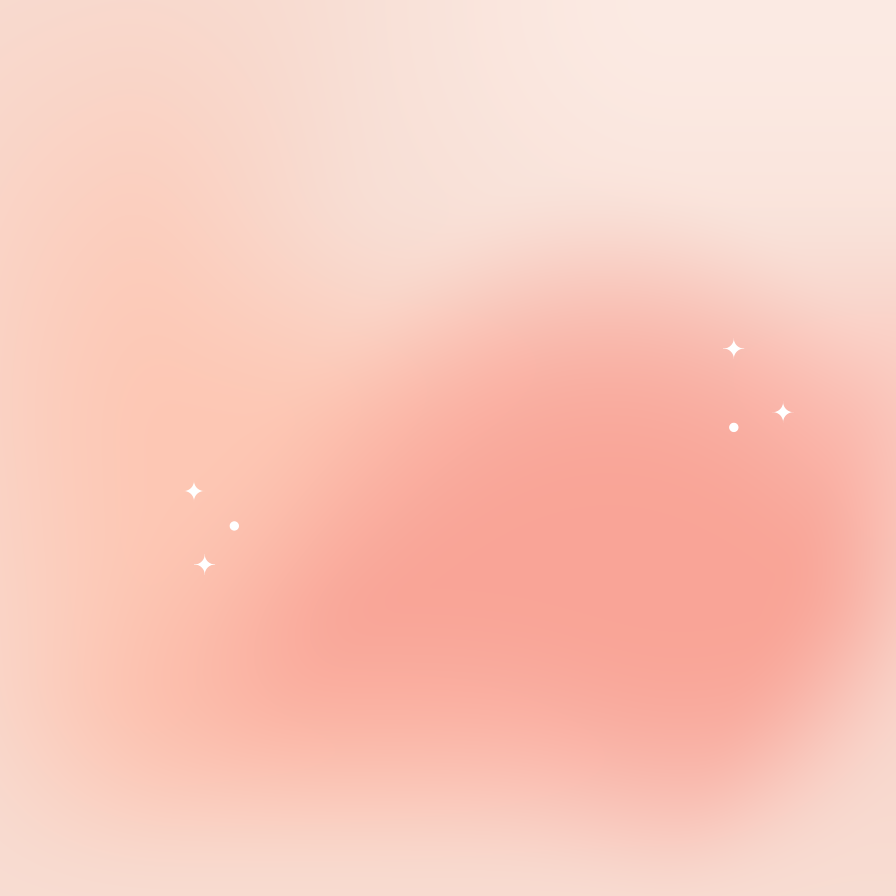
This background is drawn by a Shadertoy shader. Its source:

```glsl
const vec3 BLUSH = vec3(0.970, 0.865, 0.825);
const vec3 CREAM = vec3(0.985, 0.918, 0.890);
const vec3 PEACH = vec3(0.992, 0.780, 0.705);
const vec3 ROSE  = vec3(0.985, 0.775, 0.735);
const vec3 CORAL = vec3(0.975, 0.645, 0.592);

float bell(float x, float center, float width) {
    float t = (x - center) / width;
    return exp(-t * t);
}

// Coverage of a shape from its signed distance
float fill(float dist) {
    float pixel = 1.0 / iResolution.y;
    return 1.0 - smoothstep(-0.6 * pixel, 0.6 * pixel, dist);
}

// Four-pointed star bounded by four corner arcs
float star(vec2 q, float radius) {
    q = abs(q);
    float arcs = radius - length(q - radius);
    return fill(max(arcs, max(q.x, q.y) - radius));
}

float dot4(vec2 q, float radius) {
    return fill(length(q) - radius);
}

// Two stars and a round dot, placed relative to the upper star
float sparkles(vec2 q, vec2 secondStar, vec2 roundDot) {
    float stars = max(star(q, 0.0115), star(q - secondStar, 0.0115));
    return max(stars, dot4(q - roundDot, 0.0052));
}

void mainImage(out vec4 fragColor, in vec2 fragCoord) {
    vec2 p = fragCoord / iResolution.xy;

    // Pale ground with a cream glow at the upper right
    float cream = smoothstep(0.25, 0.75, p.x) * smoothstep(0.5, 1.0, p.y);
    vec3 color = mix(BLUSH, CREAM, cream);

    // Slanted fade along the right edge, shared by both warm layers
    float rightEdge = 0.84 + 0.4 * p.y;
    float right = 1.0 - smoothstep(rightEdge - 0.12, rightEdge + 0.12, p.x);

    // Peach veil, strongest at the left and lower middle
    float peach = smoothstep(-0.1 - 0.2 * p.y, 0.2, p.x)
                * smoothstep(-0.05, 0.25, p.y)
                * (1.0 - smoothstep(0.5, 1.2, p.y))
                * (1.0 - smoothstep(0.12, 0.45, p.x) * smoothstep(0.5, 0.8, p.y))
                * mix(0.3, 1.0, right);
    color = mix(color, mix(PEACH, ROSE, smoothstep(0.3, 0.8, p.x)), peach);

    // Coral hill with a soft arched crest and a dipping lower edge
    float crest = 0.08 + 0.55 * bell(p.x, 0.68, 0.475);
    float base = 0.02 - 0.05 * bell(p.x, 0.76, 0.15);
    float coral = (1.0 - smoothstep(crest - 0.2, crest + 0.2, p.y))
                * smoothstep(base, base + 0.33, p.y)
                * smoothstep(-0.05, 0.4, p.x)
                * right;
    color = mix(color, CORAL, coral);

    // White sparkle groups
    vec2 aspect = vec2(iResolution.x / iResolution.y, 1.0);
    float sparkle = sparkles((p - vec2(0.819, 0.611)) * aspect, vec2(0.055, -0.071), vec2(0.0, -0.088));
    sparkle = max(sparkle, sparkles((p - vec2(0.2165, 0.452)) * aspect, vec2(0.012, -0.082), vec2(0.045, -0.039)));
    color = mix(color, vec3(1.0), sparkle);

    fragColor = vec4(color, 1.0);
}
```
